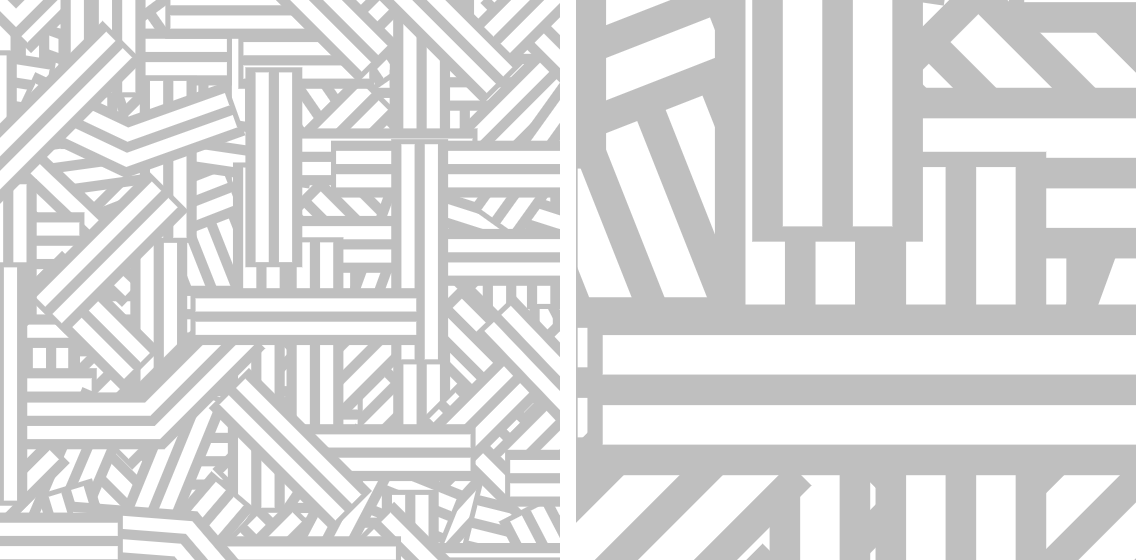
Left: the whole. Right: its middle third, enlarged.
This pattern is drawn by a WebGL 1 fragment shader. Its source:

```glsl
precision highp float;
// Interlocking striped bands: white bars on grey, running straight or bent
// at a mitred elbow. Bands are scattered on jittered grids and painted in
// three layers, from wide patches at the bottom to long bands on top.

uniform vec2 u_resolution;

const vec3 GREY = vec3(0.75);
const vec3 WHITE = vec3(1.0);
const float BAR = 0.0235;             // width of a white bar
const float GAP = 0.0182;             // width of the grey between bars
const float PERIOD = BAR + GAP;
const float MARGIN = 0.1;             // grid overhang around the canvas
const float EIGHTH_TURN = 0.7853982;
const int MAX_BANDS = 64;

float hash(vec2 cell, float seed) {
    vec3 q = fract(vec3(cell.xyx + seed * 1.37) * vec3(0.1031, 0.1030, 0.0973));
    q += dot(q, q.yzx + 33.33);
    return fract((q.x + q.y) * q.z);
}

vec2 direction(float angle) {
    return vec2(cos(angle), sin(angle));
}

// Opacity of a shape from its signed distance, one pixel soft.
float coverage(float dist, float pixel) {
    return clamp(0.5 - dist / pixel, 0.0, 1.0);
}

// Position (along, across) in a band whose second arm turns by bend.
vec2 bandCoords(vec2 p, float angle, float bend) {
    vec2 axis = direction(angle);
    vec2 q = vec2(dot(p, axis), dot(p, vec2(-axis.y, axis.x)));
    vec2 arm = direction(bend);
    float along = max(-q.x, dot(q, arm));
    float across = min(q.y, dot(q, vec2(-arm.y, arm.x)));
    return vec2(along, across);
}

// Paints one band of bars with a grey border over the white amount below.
float paintBand(float white, vec2 band, float halfLength, float bars, float pixel) {
    float halfWidth = 0.5 * (bars * PERIOD + GAP);
    float footprint = max(abs(band.y) - halfWidth, band.x - halfLength);
    float phase = fract(band.y / PERIOD + 0.5 * mod(bars, 2.0));
    float bar = abs(phase - 0.5) * PERIOD - 0.5 * BAR;
    float ink = coverage(max(bar, footprint + 0.5 * GAP), pixel);
    return mix(white, ink, coverage(footprint, pixel));
}

// Alternates level and upright cells, turning many of them to diagonals.
float bandAngle(vec2 cell, float seed) {
    float steps = 2.0 * mod(cell.x + cell.y, 2.0);
    float turn = hash(cell, seed + 1.0);
    steps += step(0.54, turn) - 2.0 * step(0.77, turn);
    float tilt = hash(cell, seed + 2.0) - 0.5;
    float tilted = step(0.82, hash(cell, seed + 3.0));
    return EIGHTH_TURN * (steps + tilted * tilt);
}

// Paints size * size bands in a shuffled but fixed order.
float paintLayer(float white, vec2 p, float size, float bars, float halfLength,
                 float elbowShare, float seed, float pixel) {
    float spacing = (1.0 + 2.0 * MARGIN) / size;
    for (int i = 0; i < MAX_BANDS; i++) {
        if (float(i) >= size * size) break;
        float index = mod(float(i) * 37.0 + 11.0, size * size);
        float row = floor((index + 0.5) / size);
        vec2 cell = vec2(index - row * size, row);
        vec2 jitter = vec2(hash(cell, seed + 4.0), hash(cell, seed + 5.0)) - 0.5;
        vec2 center = (cell + 0.5 + 0.6 * jitter) * spacing - MARGIN;
        float reach = halfLength * mix(0.8, 1.25, hash(cell, seed + 6.0));
        float elbow = step(hash(cell, seed + 7.0), elbowShare);
        float bend = EIGHTH_TURN * elbow * (1.0 + step(0.6, hash(cell, seed + 8.0)));
        vec2 band = bandCoords(p - center, bandAngle(cell, seed), bend);
        white = paintBand(white, band, reach, bars, pixel);
    }
    return white;
}

void main() {
    float pixel = 1.0 / min(u_resolution.x, u_resolution.y);
    vec2 p = gl_FragCoord.xy / u_resolution;

    float white = 0.0;
    white = paintLayer(white, p, 7.0, 5.0, 0.16, 0.0, 10.0, pixel);
    white = paintLayer(white, p, 8.0, 2.0, 0.15, 0.0, 30.0, pixel);
    white = paintLayer(white, p, 5.0, 2.0, 0.19, 0.25, 50.0, pixel);

    gl_FragColor = vec4(mix(GREY, WHITE, white), 1.0);
}
```
